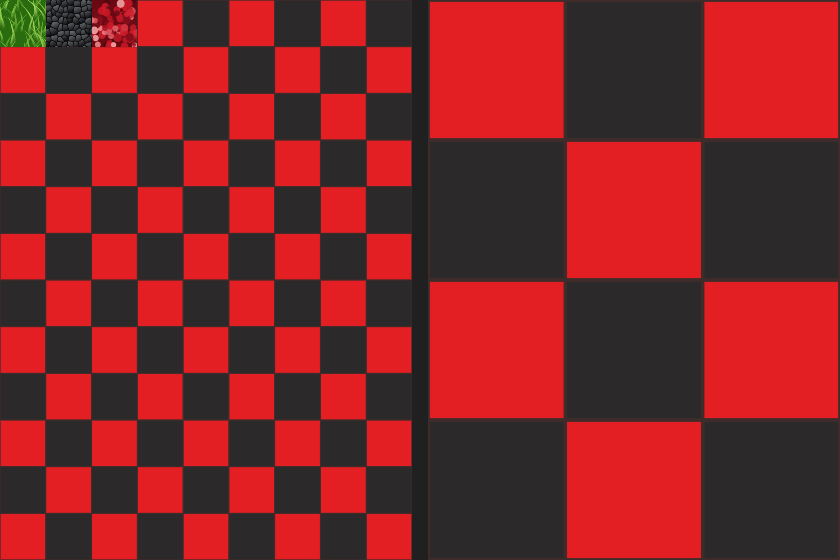
Left, the full canvas; right, a detail of the centre.
Reproduce this pattern procedurally as a WebGL 1 fragment shader.

```glsl
precision highp float;

uniform vec2 u_resolution;

float hash(vec2 p) {
  return fract(sin(dot(p, vec2(127.1, 311.7))) * 43758.5453);
}

vec2 hash2(vec2 p) {
  return vec2(hash(p), hash(p + 17.3));
}

// Curved, tapering blades layered from back to front
vec3 grass(vec2 p, float px) {
  vec3 color = vec3(0.16, 0.42, 0.06);
  for (int i = 0; i < 70; i++) {
    float k = float(i);
    vec2 rnd = hash2(vec2(k, 3.0));
    vec2 root = vec2(rnd.x * 1.4 - 0.2, 0.85 - k / 55.0);
    float t = (p.y - root.y) / mix(0.25, 0.6, rnd.y);
    float lean = (hash(vec2(k, 8.0)) - 0.5) * 0.8;
    float dist = abs(p.x - root.x - lean * t * t) - 0.035 * (1.0 - t);
    float blade = smoothstep(px, -px, dist) * step(0.0, t) * step(t, 1.0);
    vec3 tip = mix(vec3(0.34, 0.60, 0.15), vec3(0.62, 0.84, 0.34), hash(vec2(k, 5.0)));
    color = mix(color, mix(vec3(0.14, 0.38, 0.04), tip, smoothstep(-0.1, 0.6, t)), blade);
  }
  return color;
}

// Faceted gravel from the two nearest jittered centres
vec3 gravel(vec2 p) {
  vec2 q = p * 8.0;
  vec2 nearestOffset = vec2(0.0);
  vec2 nearestId = vec2(0.0);
  float nearest = 9.0;
  float second = 9.0;
  for (int y = -1; y <= 1; y++) {
    for (int x = -1; x <= 1; x++) {
      vec2 id = floor(q) + vec2(float(x), float(y));
      vec2 offset = q - id - 0.1 - 0.8 * hash2(id);
      float dist = length(offset);
      if (dist < nearest) {
        second = nearest;
        nearest = dist;
        nearestOffset = offset;
        nearestId = id;
      } else {
        second = min(second, dist);
      }
    }
  }
  float body = smoothstep(0.02, 0.25, second - nearest);
  float light = 0.17 + 0.14 * hash(nearestId) + 0.22 * dot(nearestOffset, vec2(-0.4, 0.9));
  return vec3(0.96, 0.98, 1.04) * mix(0.05, light, body);
}

// Overlapping soft sequins
vec3 glitter(vec2 p, float px) {
  vec3 color = vec3(0.42, 0.03, 0.07);
  for (int i = 0; i < 90; i++) {
    float k = float(i);
    float radius = mix(0.035, 0.1, hash(vec2(k, 21.0)));
    float dist = length(p - hash2(vec2(k, 11.0))) - radius;
    float tone = hash(vec2(k, 31.0));
    vec3 sequin = mix(vec3(0.25, 0.02, 0.05), vec3(0.82, 0.10, 0.16), smoothstep(0.0, 0.6, tone));
    sequin = mix(sequin, vec3(0.97, 0.68, 0.68), smoothstep(0.72, 1.0, tone));
    color = mix(color, sequin, 0.85 * smoothstep(px, -px, dist));
  }
  return color;
}

void main() {
  vec2 grid = gl_FragCoord.xy / u_resolution * vec2(9.0, 12.0);
  vec2 cell = floor(grid);
  vec2 p = fract(grid);
  float px = 12.0 / u_resolution.y;

  // Checkerboard with thin dark seams
  float parity = mod(cell.x + cell.y, 2.0);
  vec3 color = mix(vec3(0.89, 0.12, 0.14), vec3(0.17, 0.16, 0.16), parity);
  vec2 edge = 0.5 - abs(p - 0.5);
  float seam = 1.0 - smoothstep(0.013 - 0.5 * px, 0.013 + 0.5 * px, min(edge.x, edge.y));
  color = mix(color, vec3(0.25, 0.17, 0.17), seam);

  // Three textured swatches in the top left corner
  if (cell.y > 10.5 && cell.x < 2.5) {
    if (cell.x < 0.5) color = grass(p, 0.5 * px);
    else if (cell.x < 1.5) color = gravel(p);
    else color = glitter(p, 0.6 * px);
  }

  gl_FragColor = vec4(color, 1.0);
}
```
